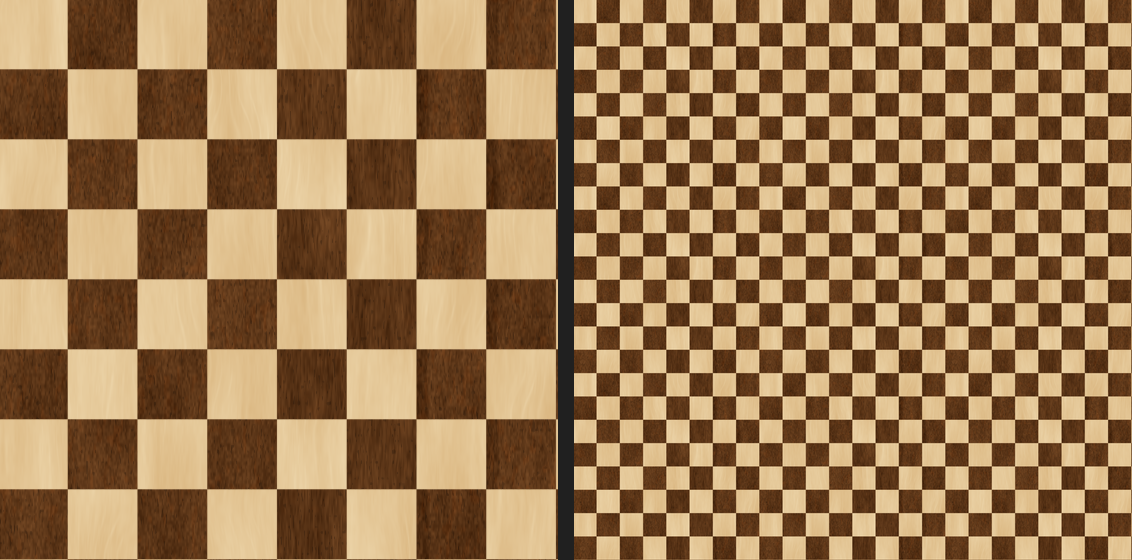
Left: one tile. Right: repeated 3 by 3.
A Shadertoy shader for this pattern:

```glsl
// Eight by eight chequered board of pale maple and dark walnut veneer.
// Each square seeds its own stretched value noise for vertical grain;
// square indices wrap, so the board tiles in both directions.

const float SQUARES = 8.0;
const vec2 BOARD_SHIFT = vec2(0.029, -0.010);   // in squares
const float EDGE_SOFTNESS = 1.2;                // in output samples
const vec3 WALNUT_DARK = vec3(0.288, 0.158, 0.058);
const vec3 WALNUT_LIGHT = vec3(0.418, 0.254, 0.122);
const vec3 WALNUT_RED = vec3(0.030, 0.004, -0.008);
const vec3 MAPLE_DEEP = vec3(0.872, 0.742, 0.540);
const vec3 MAPLE_PALE = vec3(0.916, 0.816, 0.640);
const vec2 FIBRE = vec2(35.0, 8.5);             // noise cells per square
const vec2 PORES = vec2(52.0, 19.0);
const float STRAIGHT_GRAIN = 0.45;              // lengthens fibres in some columns
const float BAND_WIDTH = 0.19;                  // dark heartwood strip

float hash(vec2 p, float seed) {
    uvec3 q = uvec3(ivec3(vec3(floor(p), seed)) + 4096);
    uint h = q.x * 1597334677u ^ q.y * 3812015801u ^ q.z * 2798796415u;
    h = (h ^ (h >> 15)) * 2246822519u;
    h = (h ^ (h >> 13)) * 3266489917u;
    return float((h ^ (h >> 16)) >> 8) / 16777216.0;
}

float noise(vec2 p, float seed) {
    vec2 i = floor(p), f = fract(p);
    f = f * f * (3.0 - 2.0 * f);
    return mix(mix(hash(i, seed), hash(i + vec2(1, 0), seed), f.x),
               mix(hash(i + vec2(0, 1), seed), hash(i + vec2(1, 1), seed), f.x), f.y);
}

vec3 walnut(vec2 f, vec2 cell, float seed) {
    // Middle columns have straighter grain; the last two carry a dark strip.
    float straight = step(3.5, cell.x) * step(cell.x, 5.5);
    float banded = step(5.5, cell.x);
    vec2 stretch = vec2(1.0, mix(1.0, STRAIGHT_GRAIN, straight));
    vec2 q = f + vec2(0.025 * noise(f * vec2(3.0, 4.0), seed), 0.0);

    float fibre = noise(q * FIBRE * stretch, seed + 1.0);
    float pores = noise(q * PORES * stretch, seed + 2.0);
    float broad = noise(q * vec2(5.0, 0.9), seed + 3.0);
    float tone = 0.56 + 0.54 * (fibre - 0.5) + 0.66 * (pores - 0.5)
               + 0.62 * (broad - 0.5) - 0.05 * straight;
    tone += 0.20 * (hash(cell, 91.0) - 0.5);

    float strip = 1.0 - smoothstep(BAND_WIDTH - 0.04, BAND_WIDTH + 0.02, q.x);
    tone -= 0.45 * banded * strip;
    vec3 colour = mix(WALNUT_DARK, WALNUT_LIGHT, tone);

    // Rusty flecks and short open pores
    float rust = noise(q * vec2(20.0, 7.0), seed + 4.0);
    colour += WALNUT_RED * smoothstep(0.55, 0.95, rust) * (1.0 - 0.7 * straight);
    float gap = smoothstep(0.74, 0.97, noise(q * vec2(44.0, 13.0), seed + 5.0));
    return colour * (1.0 - 0.20 * gap);
}

vec3 maple(vec2 f, vec2 cell, float seed) {
    float bend = noise(f * vec2(1.8, 1.3), seed + 6.0);
    vec2 q = f + vec2(0.12 * (bend - 0.5), 0.0);
    float broad = noise(q * vec2(3.2, 0.7), seed + 7.0);
    float streak = noise(q * vec2(17.0, 1.5), seed + 8.0);
    float fine = noise(q * vec2(46.0, 7.0), seed + 9.0);
    float tone = 0.45 + 0.95 * (broad - 0.5) + 0.34 * (streak - 0.5)
               + 0.24 * (fine - 0.5) + 0.30 * (hash(cell, 92.0) - 0.5);

    // Faint curved growth lines fade in and out along the square
    float rings = 0.5 + 0.5 * sin(34.0 * q.x + 8.0 * bend + 6.283 * hash(cell, 93.0));
    float presence = smoothstep(0.45, 0.85, noise(f * vec2(3.0, 2.0), seed + 10.0));
    tone += 0.32 * presence * (pow(rings, 10.0) - 0.22);
    return mix(MAPLE_DEEP, MAPLE_PALE, clamp(tone, -0.25, 1.25));
}

void mainImage(out vec4 fragColor, in vec2 fragCoord) {
    vec2 p = fragCoord / iResolution.xy * SQUARES + BOARD_SHIFT;
    vec2 cell = mod(floor(p), SQUARES);
    vec2 f = fract(p);
    float seed = 16.0 * (cell.x + SQUARES * cell.y);

    // Signed chequer with softened joints; positive means walnut
    vec2 softness = EDGE_SOFTNESS * SQUARES / iResolution.xy;
    vec2 inside = clamp(2.0 * min(f, 1.0 - f) / softness, 0.0, 1.0);
    float parity = 1.0 - 2.0 * mod(cell.x + cell.y, 2.0);
    float dark = 0.5 + 0.5 * parity * inside.x * inside.y;

    vec3 colour = mix(maple(f, cell, seed), walnut(f, cell, seed), dark);
    fragColor = vec4(colour, 1.0);
}
```
